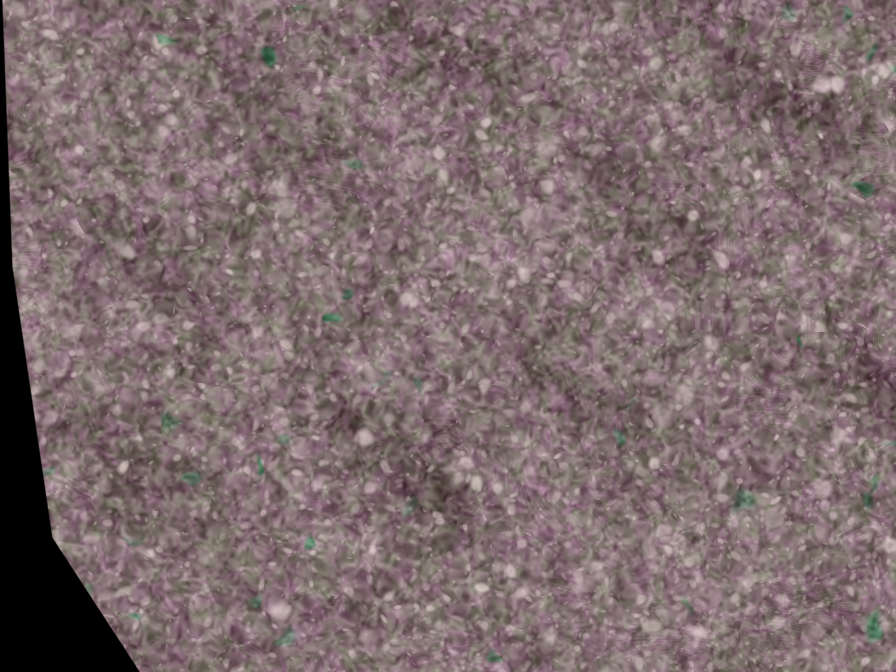
Give the GLSL for this texture, as a Shadertoy shader.

```glsl
// Mauve-brown gravelly soil with pale stones, green flecks and a black cut-away left edge.

float hash(vec2 p) {
    vec3 q = fract(p.xyx * vec3(0.1031, 0.1030, 0.0973));
    q += dot(q, q.yzx + 33.33);
    return fract((q.x + q.y) * q.z);
}

float noise(vec2 p) {
    vec2 i = floor(p), f = fract(p);
    f = f * f * (3.0 - 2.0 * f);
    return mix(mix(hash(i), hash(i + vec2(1, 0)), f.x),
               mix(hash(i + vec2(0, 1)), hash(i + vec2(1, 1)), f.x), f.y);
}

mat2 rotate(float a) {
    return mat2(cos(a), sin(a), -sin(a), cos(a));
}

// Soft rounded lumps, one per occupied cell; the result is the brightest one's strength
float lumps(vec2 p, float freq, float chance, float stretch, float seed) {
    p *= freq;
    vec2 cell = floor(p);
    float best = 0.0;
    for (int y = -1; y <= 1; y++)
    for (int x = -1; x <= 1; x++) {
        vec2 id = cell + vec2(x, y), key = id + seed;
        if (hash(key) > chance) continue;
        vec2 centre = id + 0.15 + 0.7 * vec2(hash(key + 17.3), hash(key + 41.7));
        vec2 d = rotate(6.283 * hash(key + 73.1)) * (p - centre);
        d.y *= 1.0 + stretch * hash(key + 97.9);
        float radius = mix(0.26, 0.52, pow(hash(key + 131.3), 2.0));
        float strength = mix(0.3, 1.0, hash(key + 157.7));
        best = max(best, strength * (1.0 - smoothstep(radius * 0.45, radius * 1.25, length(d))));
    }
    return best;
}

// Horizontal position of the bent black border at height y
float borderX(float y) {
    return max(max(0.0035 + 0.038 * (1.0 - y), 0.019 + 0.1475 * (0.6 - y)),
               0.078 + 0.65 * (0.2 - y));
}

void mainImage(out vec4 fragColor, in vec2 fragCoord) {
    vec2 p = fragCoord / iResolution.y;
    vec2 wobble = vec2(noise(p * 55.0), noise(p * 55.0 + 31.0)) - 0.5;
    vec2 w = p + 0.009 * wobble;

    // Broken dark furrows falling to the right
    float across = dot(p, vec2(0.64, 0.77)) + 0.06 * (noise(p * 7.0) - 0.5);
    float furrow = pow(0.5 + 0.5 * cos(6.283 * (across - 0.88) / 0.26), 2.0);
    furrow *= smoothstep(0.15, 0.75, noise(p * 5.0 + 8.0));
    float patches = noise(p * 11.0 + 5.0) - 0.5;

    // Grain from coarse to fine
    float grain = 0.11 * (noise(rotate(0.5) * w * 42.0) - 0.5)
                + 0.19 * (noise(rotate(1.1) * w * 88.0 + 9.0) - 0.5)
                + 0.18 * (noise(rotate(0.3) * w * 165.0 + 3.0) - 0.5);

    // Short pale fibres, mostly along the furrows
    vec2 along = rotate(0.65 + 0.9 * (noise(p * 6.0 + 50.0) - 0.5)) * w;
    float fibre = 1.0 - abs(2.0 * noise(along * vec2(38.0, 120.0)) - 1.0);
    fibre = pow(fibre, 4.0) * smoothstep(0.4, 0.8, noise(p * 24.0 + 70.0));

    float light = grain + 0.045 * patches - 0.075 * furrow + 0.075 * fibre;
    vec3 soil = vec3(0.507, 0.438, 0.440) + light * vec3(1.02, 1.0, 1.02);

    // Drift between pink and grey-olive grains
    float pink = 0.6 * noise(w * 48.0 + 90.0) + 0.5 * noise(w * 105.0 + 60.0) - 0.55;
    soil += (pink + 0.3 * fibre) * vec3(0.04, -0.085, 0.055);

    // Stones, thicker toward the right and between furrows
    float crowd = (0.55 + 0.4 * p.x) * (1.0 - 0.6 * furrow);
    vec2 s = p + 0.006 * wobble;
    float stones = max(lumps(s, 30.0, 0.15 * crowd, 0.8, 11.0),
                   max(0.85 * lumps(s, 48.0, 0.30 * crowd, 0.8, 203.0),
                       0.6 * lumps(s, 85.0, 0.36 * crowd, 1.0, 407.0)));
    vec3 stoneColor = mix(vec3(0.80, 0.75, 0.72), vec3(0.81, 0.72, 0.75), noise(p * 30.0));
    soil = mix(soil, stoneColor + 0.5 * grain, 0.85 * stones);

    // Rare green flecks
    float leaf = lumps(p + 0.016 * wobble, 22.0, 0.045, 1.8, 601.0);
    soil = mix(soil, vec3(0.20, 0.46, 0.31) + grain, 0.75 * leaf);

    // Black outside the border
    float pixel = 1.0 / iResolution.y;
    float inside = smoothstep(-pixel, pixel, p.x - borderX(p.y));
    fragColor = vec4(clamp(soil, 0.0, 1.0) * inside, 1.0);
}
```
